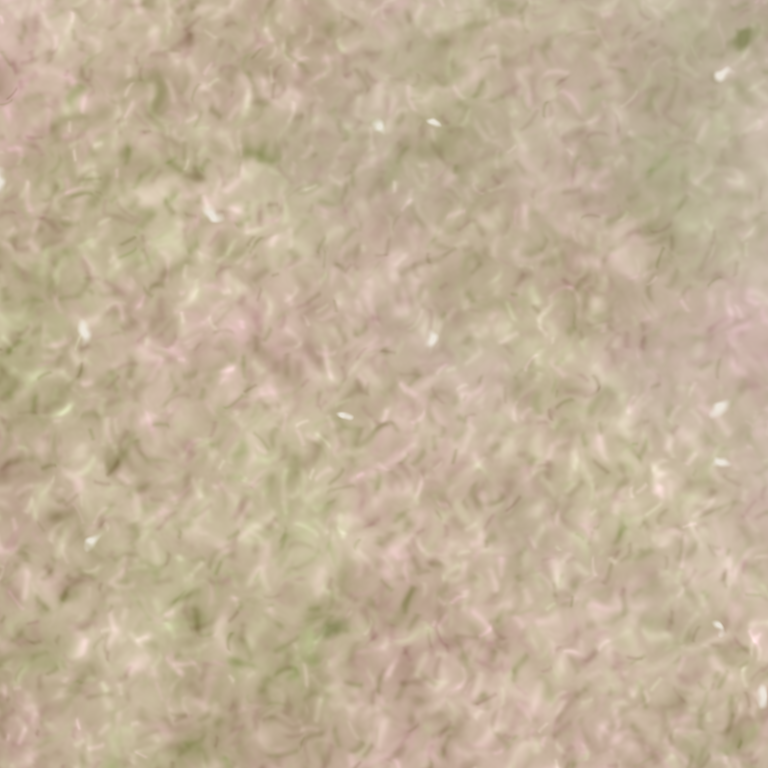
This texture is drawn by a WebGL 1 fragment shader. Its source:

```glsl
precision highp float;
uniform vec2 u_resolution;

const vec3 STRAW = vec3(0.766, 0.694, 0.600);       // mean ground colour
const vec3 LIGHT_SHIFT = vec3(0.104, 0.102, 0.118); // from shade towards sunlit straw
const vec3 PINK_SHIFT = vec3(0.020, -0.010, 0.024); // from olive towards pink
const vec3 GREY = vec3(0.748, 0.692, 0.630);
const vec3 FLECK = vec3(0.95, 0.93, 0.89);
const vec3 MOSS = vec3(0.42, 0.44, 0.24);
const float BLADE_CELLS = 21.0;  // cells across the canvas, coarsest layer
const float BLADE_GROWTH = 1.27; // cell density ratio between layers
const float BLADE_WIDTH = 0.19;  // in cells
const float BLADE_BEND = 0.5;
const float BLADE_GAIN = 0.66;
const float MOTTLE_CELLS = 24.0;
const float MOTTLE_GAIN = 1.35;
const float PATCH_GAIN = 1.5;
const float WARP = 0.012;        // irregular bending of the litter

float hash(vec2 p) {
  return fract(sin(dot(p, vec2(127.1, 311.7))) * 43758.5453);
}

float noise(vec2 p) {
  vec2 i = floor(p);
  vec2 f = fract(p);
  f = f * f * (3.0 - 2.0 * f);
  return mix(mix(hash(i), hash(i + vec2(1.0, 0.0)), f.x),
             mix(hash(i + vec2(0.0, 1.0)), hash(i + vec2(1.0, 1.0)), f.x), f.y);
}

// Layered noise centred on zero
float fbm(vec2 p) {
  float sum = 0.0;
  float amp = 0.5;
  for (int i = 0; i < 4; i++) {
    sum += amp * (noise(p) - 0.5);
    p = mat2(0.8, 0.6, -0.6, 0.8) * p * 2.03 + 17.3;
    amp *= 0.55;
  }
  return sum;
}

vec2 rotate(vec2 p, float angle) {
  float c = cos(angle);
  float s = sin(angle);
  return vec2(c * p.x + s * p.y, c * p.y - s * p.x);
}

// Soft curved strokes, one per cell: x is brightness, y is tint
vec2 blades(vec2 p, float seed, float turn) {
  vec2 cell = floor(p);
  vec2 sum = vec2(0.0);
  for (int j = -1; j <= 1; j++) {
    for (int i = -1; i <= 1; i++) {
      vec2 id = cell + vec2(float(i), float(j));
      vec2 key = id + seed;
      vec2 root = id + vec2(hash(key + 3.1), hash(key + 7.7));
      float angle = 1.2 - turn + 2.6 * (hash(key + 11.3) - 0.5);
      vec2 q = rotate(p - root, angle);
      q.y += BLADE_BEND * (hash(key + 23.9) - 0.5) * q.x * q.x * 2.0;
      float halfLength = mix(0.05, 0.5, hash(key + 15.1));
      q.x = max(abs(q.x) - halfLength, 0.0);
      float width = BLADE_WIDTH * mix(0.65, 1.3, hash(key + 31.7));
      float cover = exp(-dot(q, q) / (width * width));
      sum += cover * (2.0 * vec2(hash(key + 41.3), hash(key + 53.9)) - 1.0);
    }
  }
  return sum;
}

// Sparse soft ovals, at most one per cell
float spots(vec2 p, float cells, float chance, float radius, float seed) {
  vec2 id = floor(p * cells);
  vec2 key = id + seed;
  vec2 center = 0.25 + 0.5 * vec2(hash(key + 2.3), hash(key + 5.9));
  vec2 q = rotate((fract(p * cells) - center) / cells, 3.14 * hash(key + 9.1));
  q *= vec2(0.8, 1.3);
  q += 0.009 * (vec2(noise(p * 90.0), noise(p * 90.0 + 31.0)) - 0.5);
  float size = radius * mix(0.6, 1.2, hash(key + 13.7));
  float present = step(hash(key + 19.3), chance);
  return present * (1.0 - smoothstep(0.25 * size, 1.2 * size, length(q)));
}

void main() {
  vec2 p = gl_FragCoord.xy / u_resolution.y;

  // Broad patches: calm grey ground towards the upper right
  float shade = fbm(p * 6.0 + 4.0);
  float hue = fbm(p * 5.5 + 37.0);
  float calm = smoothstep(0.5, 0.95, 0.5 * (p.x + p.y) + 0.6 * fbm(p * 4.0 + 61.0));

  // Grass litter in several sizes
  vec2 bent = p + WARP * (vec2(noise(p * 34.0), noise(p * 34.0 + 53.0)) - 0.5);
  vec2 litter = vec2(0.0);
  float cells = BLADE_CELLS;
  for (int i = 0; i < 4; i++) {
    float layer = float(i);
    float turn = 0.35 * layer;
    litter += blades(rotate(bent, turn) * cells, 71.0 * layer + 5.0, turn);
    cells *= BLADE_GROWTH;
  }
  float mottle = fbm(bent * MOTTLE_CELLS + 83.0);

  float contrast = mix(1.1, 0.65, calm);
  float light = contrast * (BLADE_GAIN * litter.x + MOTTLE_GAIN * mottle) + PATCH_GAIN * shade;
  float tint = 3.6 * hue + 0.75 * contrast * litter.y;

  vec3 color = mix(STRAW, GREY, 0.7 * calm);
  color += LIGHT_SHIFT * light + PINK_SHIFT * tint;

  // Pale flecks and rare mossy hollows
  color = mix(color, MOSS, 0.55 * spots(p, 8.0, 0.09, 0.018, 47.0));
  color = mix(color, FLECK, 0.85 * spots(p + 0.03, 11.0, 0.15, 0.012, 29.0));

  gl_FragColor = vec4(clamp(color, 0.0, 1.0), 1.0);
}
```
